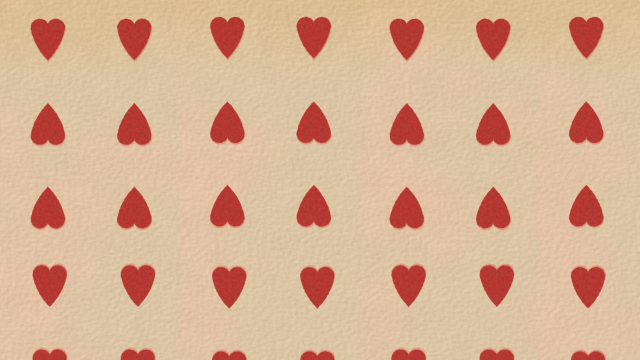
This pattern is drawn by a Shadertoy shader. Its source:

```glsl
// Rows of printed red hearts on aged cream paper, in pairs that repeat across.
// Each heart is an arc-based distance function with a misregistered pink halo;
// gradient noise gives the embossed grain, the stains and the uneven ink.

const vec3 PAPER = vec3(0.86, 0.77, 0.64);
const vec3 BLUSH = vec3(0.89, 0.76, 0.645);
const vec3 TAN   = vec3(0.86, 0.74, 0.55);
const vec3 INK   = vec3(0.70, 0.21, 0.185);
const vec3 HALO  = vec3(0.86, 0.52, 0.45);

// Lengths are fractions of the canvas height; rows are measured from the top.
const int   ROWS = 5;
const float ROW_Y[ROWS] = float[](0.109, 0.345, 0.577, 0.794, 1.028);
const float TILE = 0.4985;         // width of one pair of hearts
const float FIRST_X = 0.133;       // first heart within a tile
const float PAIR_GAP = 0.240;      // distance between the two hearts
const float HEART_SIZE = 0.0475;   // half width of a heart
const float TILE_LIFT = 0.005;     // vertical shift of every other tile
const float HALO_SHIFT = 0.0038;
const float EDGE = 0.0022;
const float GRAIN_SCALE = 95.0;
const float GRAIN_DEPTH = 0.055;

float hash(vec2 cell) {
    uvec2 q = uvec2(ivec2(cell)) * uvec2(1597u, 3571u);
    uint n = (q.x ^ q.y) * 2654435u + 7919u;
    n = (n ^ (n >> 15)) * 73244475u;
    n = (n ^ (n >> 16)) * 73244475u;
    return float((n ^ (n >> 16)) & 0xffffu) / 65535.0;
}

float cornerSlope(vec2 cell, vec2 offset) {
    float angle = 6.28319 * hash(cell);
    return dot(vec2(cos(angle), sin(angle)), offset);
}

float gradientNoise(vec2 p) {
    vec2 i = floor(p), f = p - i;
    vec2 u = f * f * f * (f * (f * 6.0 - 15.0) + 10.0);
    vec2 e = vec2(1.0, 0.0);
    return mix(mix(cornerSlope(i, f), cornerSlope(i + e, f - e), u.x),
               mix(cornerSlope(i + e.yx, f - e.yx), cornerSlope(i + 1.0, f - 1.0), u.x), u.y);
}

float fbm(vec2 p) {
    float sum = 0.0, amp = 0.6;
    for (int i = 0; i < 3; i++) {
        sum += amp * gradientNoise(p);
        p = mat2(1.6, 1.2, -1.2, 1.6) * p + 17.3;
        amp *= 0.55;
    }
    return sum;
}

// Heart of half width 1: a round lobe continued by a wide arc down to the tip.
float heartDistance(vec2 p) {
    const vec2 lobe = vec2(0.47, 0.67), tip = vec2(0.0, -1.22);
    const float r = 0.53;
    p.x = abs(p.x);
    vec2 joint = vec2(0.978, -0.208);
    vec2 v = lobe - tip;
    float k = (dot(v, v) - r * r) / (2.0 * (r + dot(v, joint)));
    vec2 q = p - (lobe - joint * k);
    bool onSide = joint.x * q.y < joint.y * q.x;
    return onSide ? length(q) - r - k : length(p - lobe) - r;
}

vec3 paperColor(vec2 p, float fromTop) {
    float stain = fbm(p * 3.0);
    float acrossTile = fract(p.x / TILE);
    vec3 col = mix(PAPER, BLUSH, smoothstep(-0.1, 0.4, stain + 0.25 * (0.5 - acrossTile)));
    float topStain = 1.0 - smoothstep(0.0, 0.2, fromTop + 0.12 * stain);
    col = mix(col, TAN, 0.75 * topStain);
    vec2 g = p * GRAIN_SCALE * vec2(0.8, 1.0);
    float relief = fbm(g) - fbm(g + vec2(0.45, -0.45));
    return col + GRAIN_DEPTH * relief + 0.025 * fbm(p * 14.0);
}

void mainImage(out vec4 fragColor, in vec2 fragCoord) {
    vec2 p = fragCoord / iResolution.y;
    float fromTop = 1.0 - p.y;
    float tile = floor(p.x / TILE);
    float edge = max(EDGE, 0.75 / iResolution.y);
    vec3 col = paperColor(p, fromTop);

    // Nearest heart and nearest halo, both in canvas units
    float ink = 1.0, halo = 1.0;
    for (int row = 0; row < ROWS; row++) {
        bool lower = row > 2;
        float flip = (row == 1 || row == 2) ? -1.0 : 1.0;
        float side = lower ? 1.0 : -1.0;
        float lift = -side * TILE_LIFT * mod(tile, 2.0);
        for (int i = 0; i < 2; i++) {
            float x = tile * TILE + FIRST_X + float(i) * PAIR_GAP;
            x += lower ? 0.005 * float(1 + i) : 0.0;
            vec2 q = p - vec2(x, 1.0 - ROW_Y[row] + lift);
            vec2 shifted = q - HALO_SHIFT * vec2(0.3, side);
            ink = min(ink, heartDistance(q * vec2(1.0, flip) / HEART_SIZE) * HEART_SIZE);
            halo = min(halo, heartDistance(shifted * vec2(1.0, flip) / HEART_SIZE) * HEART_SIZE);
        }
    }

    // Halo first, then ink with rough edges and mottled coverage
    float rough = 0.0012 * gradientNoise(p * 130.0);
    col = mix(col, HALO, 0.8 * (1.0 - smoothstep(-edge, 1.6 * edge, halo + rough)));
    vec3 inkColor = INK + 0.06 * fbm(p * 120.0) + vec3(-0.03, 0.02, 0.01) * fbm(p * 25.0);
    col = mix(col, inkColor, 0.97 * (1.0 - smoothstep(-edge, edge, ink + rough)));
    fragColor = vec4(clamp(col, 0.0, 1.0), 1.0);
}
```
